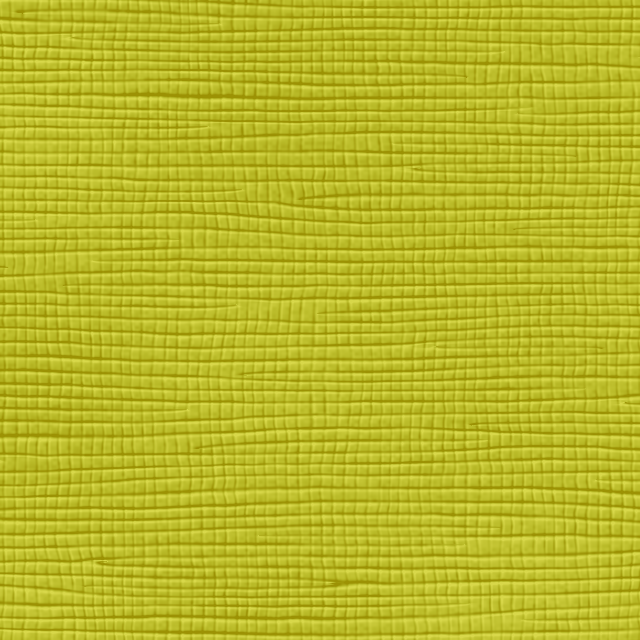
Give the GLSL for this texture, as a three.js fragment shader.

```glsl
// Yellow-green embossed leatherette: wavering horizontal ribs crossed by fine vertical creases.
varying vec2 vUv;

const vec3 GROOVE_COLOR = vec3(0.63, 0.60, 0.04);
const vec3 BODY_COLOR = vec3(0.725, 0.73, 0.155);
const vec3 RIDGE_COLOR = vec3(0.82, 0.82, 0.26);
const float RIBS = 53.0;           // ribs up the canvas
const float CREASES = 58.0;        // creases across the canvas
const int RIB_ENDS = 46;           // places where a rib starts or ends
const float WEDGE_STRETCH = 8.0;   // length to height of a tapering rib end
const float BODY_LIGHT = 0.60;
const float BODY_SLOPE = 0.07;     // rib face, darker towards its foot
const float GROOVE_DEPTH = 0.72;
const float RIDGE_LIGHT = 0.40;
const float CREASE_DEPTH = 0.36;
const float CREASE_LIGHT = 0.26;
const float GRAIN = 0.30;
const float PATCHES = 0.24;        // slow unevenness
const float TAU = 6.2831853;

float hash(vec2 p) {
  return fract(sin(dot(p, vec2(127.1, 311.7))) * 43758.5453);
}

// Smooth value noise, 0 to 1
float noise(vec2 p) {
  vec2 i = floor(p);
  vec2 f = fract(p);
  f = f * f * (3.0 - 2.0 * f);
  float low = mix(hash(i), hash(i + vec2(1.0, 0.0)), f.x);
  float high = mix(hash(i + vec2(0.0, 1.0)), hash(i + vec2(1.0, 1.0)), f.x);
  return mix(low, high, f.y);
}

// Soft line of a given half width
float softLine(float d, float width) {
  float q = d / width;
  return exp(-q * q);
}

// Signed distance to the nearest whole number
float toNearest(float p) {
  return fract(p + 0.5) - 0.5;
}

// x: rib count below a point, wound by one rib around each rib end
// y: local rib density relative to the average
vec2 ribField(vec2 uv) {
  float phase = uv.y * RIBS;
  phase += 1.3 * noise(uv * vec2(2.0, 4.0) + 7.0);
  phase += 0.65 * noise(uv * vec2(3.5, 24.0) + 31.0);
  phase += 0.10 * noise(uv * vec2(28.0, 40.0));
  float density = RIBS;
  for (int i = 0; i < RIB_ENDS; i++) {
    float k = float(i);
    vec2 end = vec2(hash(vec2(k, 3.0)) * 1.2 - 0.1,
                    (k + hash(vec2(k, 8.0))) / float(RIB_ENDS));
    float side = mod(k, 2.0) * 2.0 - 1.0;
    vec2 d = (uv - end) * vec2(1.0, WEDGE_STRETCH);
    phase += side * atan(d.y, d.x) / TAU;
    density += side * WEDGE_STRETCH * d.x / (dot(d, d) + 0.00001) / TAU;
  }
  return vec2(phase, density / RIBS);
}

// Crease count to the left of a point, with bent and uneven lines
float creasePhase(vec2 uv) {
  float phase = uv.x * CREASES;
  phase += 0.9 * noise(uv * vec2(9.0, 5.0) + 53.0);
  phase += 0.35 * noise(uv * vec2(32.0, 12.0) + 19.0);
  phase += 0.20 * noise(uv * vec2(20.0, 56.0) + 71.0);
  return phase;
}

void main() {
  vec2 field = ribField(vUv);
  float rib = toNearest(field.x);
  float crease = toNearest(creasePhase(vUv));

  // Ribs: dark groove and a lit edge below it, of even width on thick and thin ribs
  float ribDistance = rib / clamp(field.y, 0.4, 1.3);
  float groove = softLine(ribDistance, 0.12);
  float ridge = softLine(ribDistance + 0.23, 0.12);
  float ribStrength = 0.65 + 0.7 * noise(vUv * vec2(14.0, 54.0) + 5.0);
  ribStrength /= clamp(abs(field.y), 1.0, 2.5);
  float light = BODY_LIGHT - BODY_SLOPE * sin(TAU * rib);
  light += ribStrength * (RIDGE_LIGHT * ridge - GROOVE_DEPTH * groove);

  // Creases: fainter, fading in and out, hidden inside the grooves
  float creaseStrength = 0.4 + 1.1 * noise(vUv * vec2(26.0, 40.0) + 43.0);
  float creaseShade = CREASE_LIGHT * softLine(crease - 0.23, 0.12)
                    - CREASE_DEPTH * softLine(crease, 0.12);
  light += creaseStrength * creaseShade * (1.0 - 0.7 * groove);

  // Fine grain and slow unevenness
  light += GRAIN * (noise(vUv * vec2(140.0, 170.0)) - 0.5);
  light += PATCHES * (noise(vUv * 2.5 + 11.0) - 0.5);

  // Shade from groove through body to ridge
  light = clamp(light, -0.1, 1.15);
  vec3 color = mix(GROOVE_COLOR, BODY_COLOR, min(light, 0.5) * 2.0);
  color += (RIDGE_COLOR - BODY_COLOR) * max(light - 0.5, 0.0) * 2.0;
  gl_FragColor = vec4(color, 1.0);
}
```
